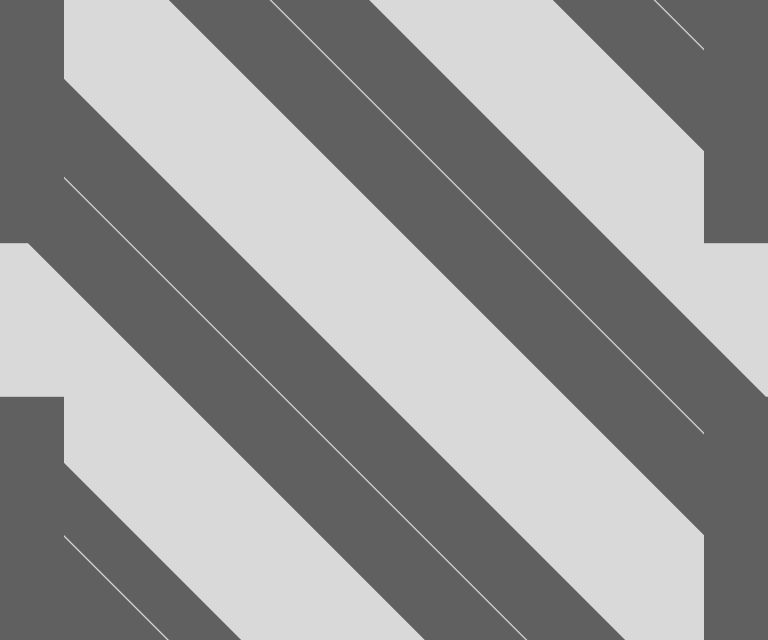
This pattern is drawn by a WebGL 2 fragment shader. Its source:

```glsl
#version 300 es
precision highp float;

uniform vec2 u_resolution;
out vec4 fragColor;

// Lengths are fractions of the canvas height; diagonal ones run along x
#define PERIOD 0.6
#define BAND_WIDTH 0.2867
#define BAND_CENTER 0.0203
#define LINE_OFFSET 0.3023
#define LINE_WIDTH 0.0021
#define LINE_SHIFT 0.040
#define SHIFTED_LINE -2.0
#define PANEL_HALF_WIDTH 0.5
#define SLOT_HALF_HEIGHT 0.12
#define DARK vec3(0.378)
#define LIGHT vec3(0.851)
#define LINE_COLOR vec3(0.82)

const float DIAGONAL = 0.70710678;

// Coverage of a shape from its signed distance, negative inside
float coverage(float signedDistance) {
    return clamp(0.5 - signedDistance * u_resolution.y, 0.0, 1.0);
}

// Broad diagonal bands
float bandMask(float d) {
    float offset = d - PERIOD * round(d / PERIOD);
    return coverage((abs(offset) - 0.5 * BAND_WIDTH) * DIAGONAL);
}

// Thin lines between the bands, one of them off its regular place
float lineMask(float d) {
    float along = d - LINE_OFFSET;
    float index = round(along / PERIOD);
    float shift = index == SHIFTED_LINE ? LINE_SHIFT : 0.0;
    float offset = along - PERIOD * index - shift;
    return coverage(abs(offset) * DIAGONAL - 0.5 * LINE_WIDTH);
}

void main() {
    vec2 p = (gl_FragCoord.xy - 0.5 * u_resolution) / u_resolution.y;
    float d = p.x + p.y - BAND_CENTER;

    // Bands also show through a horizontal slot in the side columns
    float panel = coverage(abs(p.x) - PANEL_HALF_WIDTH);
    float slot = coverage(abs(p.y) - SLOT_HALF_HEIGHT);

    vec3 color = mix(DARK, LIGHT, bandMask(d) * max(panel, slot));
    color = mix(color, LINE_COLOR, lineMask(d) * panel);
    fragColor = vec4(color, 1.0);
}
```
